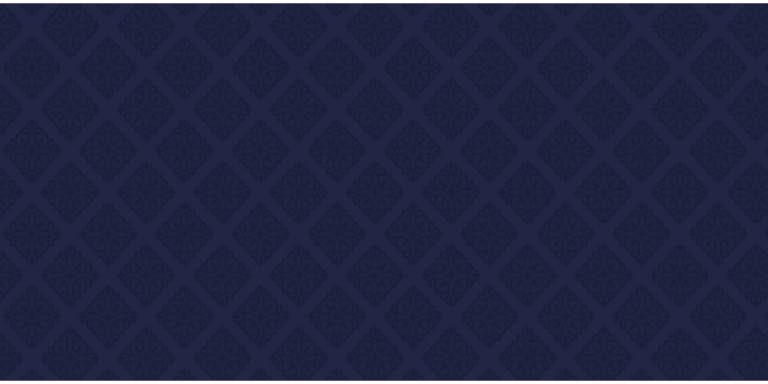
Write a Shadertoy shader that draws this pattern.

```glsl
// Navy damask: staggered scalloped diamonds with scrollwork, between thin white margins.
#define PERIOD vec2(0.1985, 0.2161)
#define ORIGIN vec2(0.0833, 0.8230)
#define MARGIN 0.0085
#define EDGE 0.83
#define SCALLOP 0.03
#define STROKE 0.022
#define LATTICE_COLOR vec3(0.133, 0.149, 0.266)
#define FIELD_COLOR vec3(0.119, 0.137, 0.251)
#define MOTIF_COLOR vec3(0.106, 0.121, 0.236)

const float PI = 3.14159265;

// Antialiased coverage of a signed distance
float fill(float d, float px) {
    return clamp(0.5 - d / px, 0.0, 1.0);
}

// Nearest diamond centre of two interleaved grids; the cell is |x| + |y| < 1
vec2 diamondCell(vec2 st) {
    vec2 u = (st - ORIGIN) / PERIOD;
    vec2 a = abs(fract(u + 0.5) - 0.5);
    vec2 b = abs(fract(u) - 0.5);
    return 2.0 * (a.x + a.y < b.x + b.y ? a : b);
}

// Pointed leaf along x, from start to end
float leaf(vec2 p, float start, float end, float width) {
    float t = clamp((p.x - start) / (end - start), 0.0, 1.0);
    float outside = max(start - p.x, p.x - end);
    return max(abs(p.y) - width * sin(PI * t), outside);
}

float ring(vec2 p, vec2 centre, float radius) {
    return abs(length(p - centre) - radius) - STROKE;
}

// Rounded diamond with a lobed outline
float diamondField(vec2 p) {
    float lobes = SCALLOP * cos(7.0 * PI * (p.x - p.y));
    float diamond = (p.x + p.y - EDGE - lobes) * 0.707;
    return max(diamond, max(p.x, p.y) - 0.79);
}

// Fourfold flower: axis petals, curled scrolls and diagonal leaves
float ornament(vec2 p) {
    vec2 q = p.x > p.y ? p : p.yx;
    vec2 diagonal = vec2(q.x + q.y, q.x - q.y) * 0.707;
    float d = q.x - 0.075;
    d = min(d, abs(leaf(q, 0.11, 0.50, 0.085)) - STROKE * 0.7);
    d = min(d, leaf(diagonal, 0.13, 0.46, 0.045));
    d = min(d, max(ring(q, vec2(0.45, 0.18), 0.105), 0.40 - q.x));
    d = min(d, max(ring(q, vec2(0.30, 0.20), 0.13), q.y - 0.24));
    d = min(d, length(q - vec2(0.43, 0.18)) - 0.035);
    d = min(d, leaf(q, 0.54, 0.76, 0.055));
    return d;
}

void mainImage(out vec4 fragColor, in vec2 fragCoord) {
    vec2 st = fragCoord / iResolution.y;
    vec2 p = diamondCell(st);
    float px = 2.0 / (PERIOD.x * iResolution.y);

    // Tone-on-tone fabric
    float field = diamondField(p);
    vec3 color = mix(LATTICE_COLOR, FIELD_COLOR, fill(field, px));
    float border = abs(field + 0.065) - STROKE;
    float motif = min(ornament(p), border);
    color = mix(color, MOTIF_COLOR, fill(motif, px) * fill(field, px));

    // White strips at top and bottom
    float inset = min(st.y, 1.0 - st.y) - MARGIN;
    color = mix(color, vec3(1.0), fill(inset, 1.0 / iResolution.y));
    fragColor = vec4(color, 1.0);
}
```
